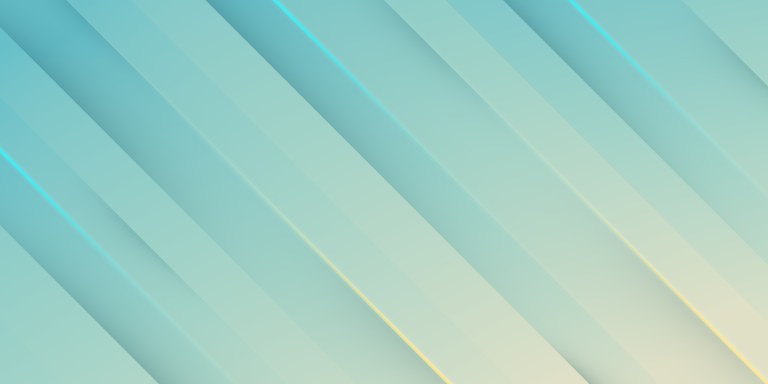
Give the GLSL for this background, as a WebGL 2 fragment shader.

```glsl
#version 300 es
precision highp float;
// Diagonal paper-like bands over a teal to cream gradient.
// Bands are steps in the diagonal coordinate d; soft shadows and thin
// glints sit on their edges and fade along each edge with the depth v.
uniform vec2 u_resolution;
out vec4 outColor;

// Band start on the diagonal, tone shift of the band
const vec2 BANDS[13] = vec2[](
  vec2(-0.833, 0.02), vec2(-0.586, -0.17), vec2(-0.39, -0.03), vec2(-0.253, 0.05),
  vec2(-0.07, -0.04), vec2(0.172, 0.09), vec2(0.34, 0.16), vec2(0.535, -0.09),
  vec2(0.716, 0.06), vec2(1.0, 0.14), vec2(1.16, 0.0), vec2(1.31, -0.13),
  vec2(1.486, -0.04));

// Edge, signed width (positive falls to the right), depth of centre, reach
const vec4 SHADOWS[11] = vec4[](
  vec4(0.535, 0.08, 0.0, 0.6), vec4(1.31, 0.06, 0.0, 0.4),
  vec4(-0.07, 0.09, 0.22, 0.33), vec4(-0.586, 0.08, 1.0, 0.45),
  vec4(0.172, -0.04, 0.0, 0.2), vec4(0.172, -0.09, 0.93, 0.25),
  vec4(1.0, -0.05, 0.1, 0.17), vec4(1.0, -0.09, 0.88, 0.27),
  vec4(-0.253, -0.04, 0.62, 0.12), vec4(1.775, -0.05, 0.19, 0.12),
  vec4(0.535, 0.04, 1.0, 0.08));

// Edge, depth of centre, reach, warmth
const vec4 GLINTS[5] = vec4[](
  vec4(-0.39, 0.39, 0.25, 0.0), vec4(0.716, 0.0, 0.24, 0.0),
  vec4(1.486, 0.0, 0.22, 0.0), vec4(0.172, 1.0, 0.34, 1.0),
  vec4(1.0, 1.0, 0.36, 1.0));

float bell(float x) { return exp(-x * x); }

vec3 palette(float t) {
  vec3 teal = vec3(0.40, 0.75, 0.79);
  vec3 mint = vec3(0.63, 0.825, 0.785);
  vec3 cream = vec3(0.88, 0.88, 0.78);
  return t < 0.5 ? mix(teal, mint, 2.0 * t) : mix(mint, cream, min(2.0 * t - 1.0, 1.0));
}

void main() {
  vec2 p = gl_FragCoord.xy / u_resolution.y;
  float soft = 1.0 / u_resolution.y;
  float u = 0.5 * p.x;
  float v = 1.0 - p.y;
  float d = p.x - v;

  // Base gradient, deepest in the upper left corner
  float tone = 0.08 + 0.25 * u + 0.42 * v + 0.33 * u * v;
  tone -= 0.3 * exp(-8.0 * (u + 0.5 * v));

  // Flat bands, fainter towards the bottom
  float shift = -0.02;
  for (int i = 0; i < 13; i++) {
    shift = mix(shift, BANDS[i].y, smoothstep(-soft, soft, d - BANDS[i].x));
  }
  shift += 0.09 * smoothstep(-soft, soft, d - 1.775);
  vec3 color = palette(clamp(tone + shift * mix(1.1, 0.45, v), 0.0, 1.0));

  // One-sided shadows beside the edges
  for (int i = 0; i < 11; i++) {
    vec4 s = SHADOWS[i];
    float away = (d - s.x) * sign(s.y);
    float fall = smoothstep(-soft, soft, away) * exp(-max(away, 0.0) / abs(s.y));
    float amount = (s.y > 0.0 ? 0.22 : 0.15) * fall * bell((v - s.z) / s.w);
    color *= 1.0 - amount * vec3(1.0, 0.75, 0.7);
  }

  // Thin glints with a longer pale tail
  for (int i = 0; i < 5; i++) {
    vec4 g = GLINTS[i];
    float along = (v - g.y) / g.z;
    float off = abs(d - g.x);
    float line = 1.0 - smoothstep(0.004, 0.004 + 2.0 * soft, off);
    vec3 tint = mix(vec3(0.2, 0.91, 0.93), vec3(0.96, 0.88, 0.55), g.w);
    color = mix(color, tint, 0.85 * line * bell(along));
    color += 0.035 * bell(off / 0.012) * bell(0.45 * along);
  }

  outColor = vec4(color, 1.0);
}
```
